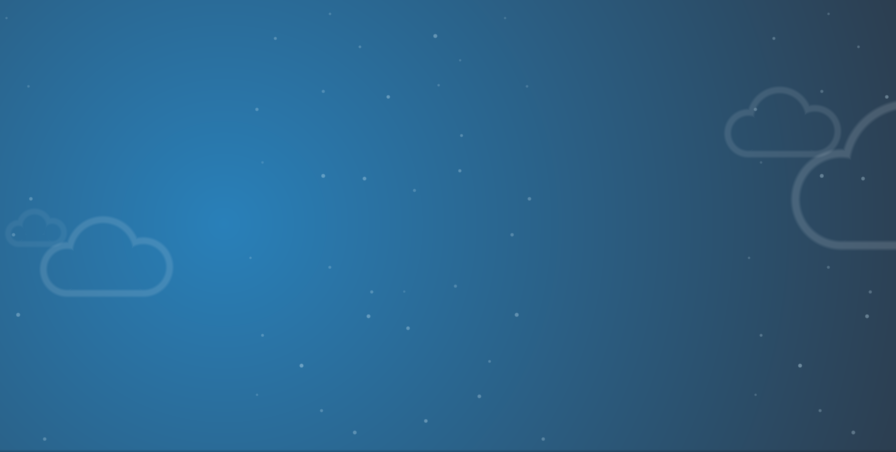
Write a WebGL 2 fragment shader that draws this background.

```glsl
#version 300 es
precision highp float;

uniform vec2 u_resolution;
out vec4 fragColor;

// Lengths are in canvas heights
const vec3 GLOW_COLOR = vec3(0.161, 0.502, 0.725);
const vec3 DUSK_COLOR = vec3(0.173, 0.243, 0.314);
const vec2 GLOW_CENTER = vec2(0.25, 0.505);   // fraction of the canvas
const float GLOW_RADIUS = 1.568;

const float STAR_PERIOD = 1.103;
const float STAR_START = 0.53;
const vec2 STAR_CELL = vec2(0.115, 0.16667);
const float STAR_COLUMNS = 6.0;
const vec3 STAR_COLOR = vec3(0.80, 0.91, 0.96);

const int CLOUD_COUNT = 4;
const vec3 CLOUD_COLOR = vec3(0.93, 0.96, 0.98);
// Left edge, base, height, opacity
const vec4 CLOUDS[CLOUD_COUNT] = vec4[](
    vec4(0.018, 0.460, 0.072, 0.06),
    vec4(0.096, 0.351, 0.163, 0.13),
    vec4(1.610, 0.659, 0.142, 0.11),
    vec4(1.760, 0.457, 0.313, 0.15));

const float FOOT_HEIGHT = 0.007;
const float FOOT_SHADE = 0.18;

vec2 hash2(vec2 p) {
    vec3 q = fract(p.xyx * vec3(0.1031, 0.1030, 0.0973));
    q += dot(q, q.yzx + 33.33);
    return fract((q.xx + q.yz) * q.zy);
}

float circle(vec2 p, vec2 center, float radius) {
    return length(p - center) - radius;
}

float box(vec2 p, vec2 center, vec2 halfSize) {
    vec2 d = abs(p - center) - halfSize;
    return length(max(d, 0.0)) + min(max(d.x, d.y), 0.0);
}

// Cloud of unit height standing on the origin
float cloud(vec2 p) {
    float d = circle(p, vec2(0.325, 0.325), 0.325);
    d = min(d, circle(p, vec2(0.81, 0.54), 0.46));
    d = min(d, circle(p, vec2(1.357, 0.357), 0.357));
    return min(d, box(p, vec2(0.841, 0.2), vec2(0.516, 0.2)));
}

// One jittered dot per cell, in a band that repeats sideways
float stars(vec2 p, float pixel) {
    vec2 q = vec2(mod(p.x - STAR_START, STAR_PERIOD), p.y);
    vec2 cell = floor(q / STAR_CELL);
    if (cell.x >= STAR_COLUMNS) return 0.0;
    vec2 spot = (cell + mix(vec2(0.1), vec2(0.9), hash2(cell + 3.0))) * STAR_CELL;
    vec2 look = hash2(cell + 41.0);
    float radius = mix(0.0022, 0.0042, look.x);
    float opacity = mix(0.12, 0.42, look.x * 0.7 + look.y * 0.3);
    return opacity * (1.0 - smoothstep(-pixel, pixel, length(q - spot) - radius));
}

void main() {
    vec2 p = gl_FragCoord.xy / u_resolution.y;
    float pixel = 1.0 / u_resolution.y;
    vec2 glow = GLOW_CENTER * vec2(u_resolution.x / u_resolution.y, 1.0);

    // Radial sky
    float t = clamp(length(p - glow) / GLOW_RADIUS, 0.0, 1.0);
    vec3 color = mix(GLOW_COLOR, DUSK_COLOR, t);

    color = mix(color, STAR_COLOR, stars(p, pixel));

    // Soft cloud outlines
    for (int i = 0; i < CLOUD_COUNT; i++) {
        vec4 c = CLOUDS[i];
        float d = abs(cloud((p - c.xy) / c.z)) * c.z;
        float stroke = 0.006 + 0.012 * c.z;
        float line = 1.0 - smoothstep(0.4 * stroke, 1.3 * stroke + 0.5 * pixel, d);
        color = mix(color, CLOUD_COLOR, c.w * line);
    }

    // Thin shade along the foot
    color *= 1.0 - FOOT_SHADE * (1.0 - smoothstep(0.0, FOOT_HEIGHT, p.y));

    fragColor = vec4(color, 1.0);
}
```
